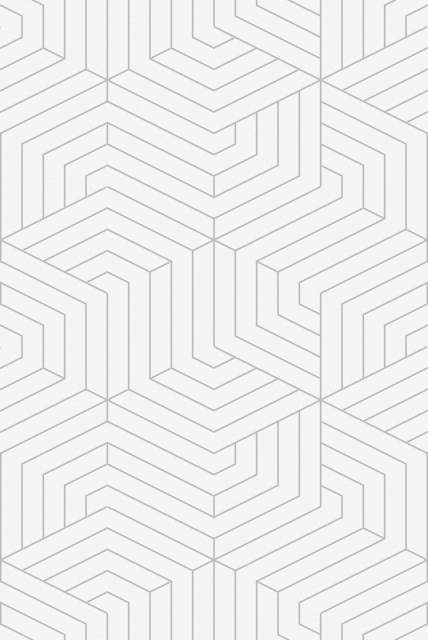
Reproduce this pattern procedurally as a Shadertoy shader.

```glsl
// Isometric line wallpaper: hexagons of striped triangles in thin grey on warm white
#define UNITS_HIGH 30.0                     // stripe widths over the canvas height
#define LINE_WIDTH 0.076                    // in stripe widths
#define PAPER vec3(0.962, 0.960, 0.945)
#define INK vec3(0.725, 0.725, 0.715)
#define GRAIN 0.012
#define GRAIN_SCALE 7.0
#define SECTOR 1.0471976                    // sixth of a turn
#define ISO 0.8660254                       // x squeeze that makes hexagons regular

vec2 hashGradient(vec2 cell) {
    float h = fract(sin(dot(cell, vec2(127.1, 311.7))) * 43758.5);
    return vec2(cos(h * 6.2832), sin(h * 6.2832));
}

float gradientNoise(vec2 p) {
    vec2 i = floor(p), f = fract(p), s = f * f * (3.0 - 2.0 * f), o = vec2(0, 1);
    float low = mix(dot(hashGradient(i), f),
                    dot(hashGradient(i + o.yx), f - o.yx), s.x);
    float high = mix(dot(hashGradient(i + o.xy), f - o.xy),
                     dot(hashGradient(i + 1.0), f - 1.0), s.x);
    return mix(low, high, s.y);
}

float cross2(vec2 a, vec2 b) { return a.x * b.y - a.y * b.x; }

// Hexagon spoke k, counted clockwise from straight up
vec2 spoke(int k) {
    float angle = float(k) * SECTOR;
    return vec2(sin(angle) / ISO, cos(angle));
}

// True when the stripes of a sector follow its second spoke
bool leansSecond(int mask, int sector) { return ((mask >> (sector % 6)) & 1) == 1; }

// Distance to a spoke, drawn solid or as two short dashes
float spokeDistance(float across, float along, float len, bool dashed) {
    float gap = dashed ? max(abs(abs(along - 1.5) - 1.0) - 0.5, 0.0) : 0.0;
    return length(vec2(across / len, gap * len));
}

float lineDistance(vec2 p) {
    // Nearest hexagon centre from two interleaved grids
    vec2 period = vec2(10.0, 15.0);
    vec2 offsetA = vec2(5.0, 3.75), offsetB = vec2(0.0, 11.25);
    vec2 idA = round((p - offsetA) / period), idB = round((p - offsetB) / period);
    vec2 dA = p - offsetA - idA * period, dB = p - offsetB - idB * period;
    bool inA = length(dA * vec2(ISO, 1.0)) < length(dB * vec2(ISO, 1.0));
    vec2 d = (inA ? dA : dB) * vec2(1.0, -1.0);
    bool odd = mod(inA ? idA.x : idB.x, 2.0) > 0.5;

    // Stripe layout per hexagon: cube, pinwheel, inverted cube, half of each
    int mask = inA ? (odd ? 0 : 42) : (odd ? 21 : 40);

    // Sector and its skewed coordinates along both bounding spokes
    float turn = mod(atan(d.x * ISO, d.y) / SECTOR + 6.0, 6.0);
    int k = int(turn) % 6;
    vec2 first = spoke(k), second = spoke(k + 1);
    float a = -cross2(d, second), b = cross2(d, first);
    float lenFirst = length(first), lenSecond = length(second);

    // Parallel stripes
    bool lean = leansSecond(mask, k);
    float t = lean ? a : b;
    float dist = abs(t - min(round(t), 4.0)) / (lean ? lenSecond : lenFirst);

    // Spokes are dashed where the stripes on both sides bend away
    bool dashFirst = lean && !leansSecond(mask, k + 5);
    bool dashSecond = !lean && leansSecond(mask, k + 1);
    dist = min(dist, spokeDistance(b, a, lenFirst, dashFirst));
    return min(dist, spokeDistance(a, b, lenSecond, dashSecond));
}

void mainImage(out vec4 fragColor, in vec2 fragCoord) {
    float pixel = UNITS_HIGH / iResolution.y;
    vec2 p = vec2(fragCoord.x - 0.5 * iResolution.x, iResolution.y - fragCoord.y) * pixel;
    p.x += 10.0;

    float edge = 0.5 * LINE_WIDTH, soft = 0.75 * pixel;
    float ink = 1.0 - smoothstep(edge - soft, edge + soft, lineDistance(p));
    vec3 color = mix(PAPER, INK, ink);
    color += GRAIN * gradientNoise(p * GRAIN_SCALE);
    fragColor = vec4(color, 1.0);
}
```
